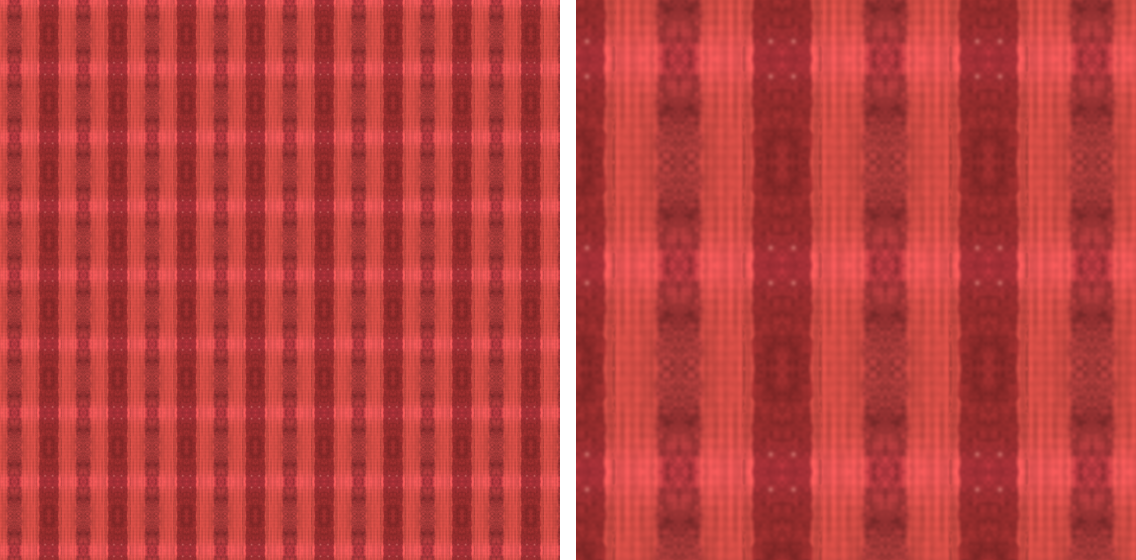
Left: the whole. Right: its middle third, enlarged.
This pattern is drawn by a WebGL 2 fragment shader. Its source:

```glsl
#version 300 es
precision highp float;

uniform vec2 u_resolution;
out vec4 fragColor;

#define REPEATS 8.135
#define OFFSET vec2(0.71, 0.138)
#define WIDE_HALF 0.142
#define NARROW_HALF 0.108
#define THREADS 20.0
#define BAND_WIDTH 0.13
#define GRAIN 0.26
#define STREAKS 0.15

const float TAU = 6.2831853;

float hash(vec2 p) {
    vec3 q = fract(p.xyx * vec3(0.1031, 0.1030, 0.0973));
    q += dot(q, q.yzx + 33.33);
    return fract((q.x + q.y) * q.z);
}

float noise(vec2 p) {
    vec2 i = floor(p), f = fract(p);
    f = f * f * (3.0 - 2.0 * f);
    return mix(mix(hash(i), hash(i + vec2(1, 0)), f.x),
               mix(hash(i + vec2(0, 1)), hash(i + vec2(1, 1)), f.x), f.y);
}

float bump(float x, float center, float width) {
    float d = (x - center) / width;
    return exp(-d * d);
}

void main() {
    vec2 uv = gl_FragCoord.xy / u_resolution.y;
    // Mirrored cell: x = 0 wide stripe, x = 0.5 narrow stripe, y = 0 bright band
    vec2 cell = uv * REPEATS - OFFSET;
    vec2 fold = abs(cell - floor(cell + 0.5));

    float band = bump(fold.y, 0.0, BAND_WIDTH);
    float grain = noise(fold * 34.0) * 0.6 + noise(fold * 58.0 + 17.0) * 0.4 - 0.5;
    float streak = noise(fold * vec2(44.0, 5.0) + 5.0) - 0.5;

    // Light ground with fine vertical threads and faint cross ribs
    vec3 ground = mix(vec3(0.81, 0.293, 0.265), vec3(0.90, 0.33, 0.33), band);
    float thread = cos(TAU * THREADS * fold.x);
    float rib = cos(TAU * THREADS * fold.y);
    ground *= 1.0 + 0.035 * thread + 0.02 * rib + STREAKS * streak + 0.06 * grain;
    float seam = bump(fold.x, 0.185, 0.010) * smoothstep(-0.25, 0.25, streak + grain);
    ground *= 1.0 - 0.16 * seam;

    // Wide stripe, darkest halfway between the bright bands
    vec3 wide = mix(vec3(0.575, 0.17, 0.17), vec3(0.66, 0.19, 0.22), band);
    float medallion = bump(length((fold - vec2(0.0, 0.5)) * vec2(1.0, 0.65)), 0.085, 0.022);
    wide *= 1.0 + GRAIN * grain + 0.08 * streak - 0.10 * medallion;

    // Narrow stripe with dark blotches on either side of each band
    vec3 narrow = mix(vec3(0.645, 0.225, 0.22), vec3(0.70, 0.215, 0.245), band);
    float blotch = bump(fold.y, 0.25, 0.085);
    narrow = mix(narrow, vec3(0.52, 0.165, 0.17), 0.75 * blotch);
    narrow *= 1.0 + 1.5 * GRAIN * grain;

    // Stripes with slightly ragged, soft edges
    float ragged = 0.018 * (noise(vec2(fold.y * 24.0, 3.0)) - 0.5);
    float wideMask = 1.0 - smoothstep(-0.014, 0.014, fold.x - WIDE_HALF + ragged);
    float narrowEdge = 0.5 - fold.x - NARROW_HALF + ragged + 0.012 * band;
    float narrowMask = 1.0 - smoothstep(-0.022, 0.022, narrowEdge);
    vec3 color = mix(ground, wide, wideMask);
    color = mix(color, narrow, narrowMask);

    // Tiny pale fleck beside each wide stripe crossing
    float fleck = bump(length(fold - vec2(0.055, 0.085)), 0.0, 0.014);
    color = mix(color, vec3(0.85, 0.48, 0.45), 0.6 * fleck);

    fragColor = vec4(clamp(color, 0.0, 1.0), 1.0);
}
```
